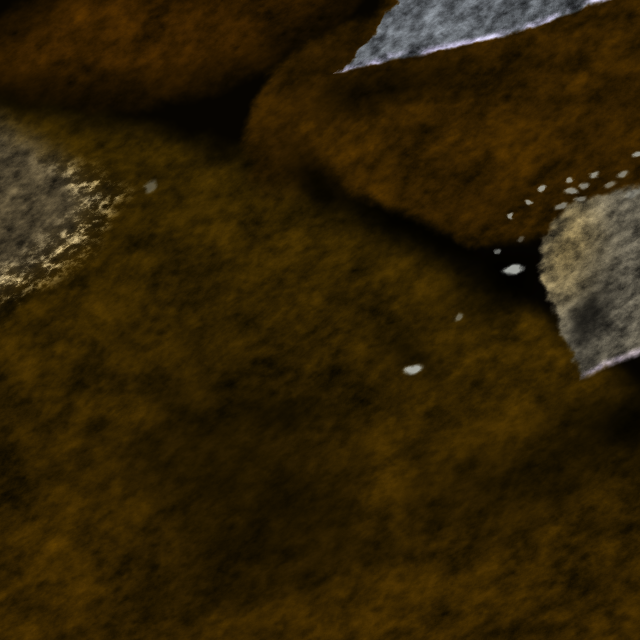
Write a WebGL 1 fragment shader that draws this texture.

```glsl
precision highp float;
uniform vec2 u_resolution;

float hash(vec2 p) {
  return fract(sin(dot(p, vec2(127.1, 311.7))) * 43758.5);
}
float noise(vec2 p) {
  vec2 i = floor(p), f = fract(p);
  f = f * f * (3.0 - 2.0 * f);
  return mix(mix(hash(i), hash(i + vec2(1, 0)), f.x),
             mix(hash(i + vec2(0, 1)), hash(i + vec2(1, 1)), f.x), f.y);
}
float fbm(vec2 p) {
  float sum = 0.0, amp = 0.5;
  for (int i = 0; i < 5; i++) {
    sum += amp * noise(p);
    p = mat2(1.6, 1.2, -1.2, 1.6) * p + 17.3;
    amp *= 0.6;
  }
  return sum;
}
// Signed distance to a line, positive on the left of a to b
float side(vec2 p, vec2 a, vec2 b) {
  vec2 d = normalize(b - a);
  return d.x * (p.y - a.y) - d.y * (p.x - a.x);
}
// Inside of a convex chain of four edges
float chain(vec2 p, vec2 a, vec2 b, vec2 c, vec2 d, vec2 e) {
  return min(min(side(p, a, b), side(p, b, c)), min(side(p, c, d), side(p, d, e)));
}
vec2 turn(vec2 p, float a) {
  float c = cos(a), s = sin(a);
  return vec2(c * p.x + s * p.y, c * p.y - s * p.x);
}
// Soft rotated ellipse, 1 at its centre
float blob(vec2 p, vec2 centre, vec2 radius, float angle) {
  vec2 q = turn(p - centre, angle) / radius;
  return exp(-dot(q, q));
}
float glint(vec2 p, vec2 centre, vec2 radius, float angle) {
  return smoothstep(0.15, 0.8, blob(p, centre, radius, angle));
}
float cover(float d, float soft) {
  return smoothstep(-soft, soft, d);
}

void main() {
  vec2 p = gl_FragCoord.xy / u_resolution;
  vec2 grain = turn(p, 0.55) * vec2(0.75, 1.3);
  float broad = fbm(p * 9.0 + 4.0), mid = fbm(grain * 26.0 + 31.0);
  float fine = fbm(grain * 80.0 + 9.0);
  vec2 rough = vec2(mid, fbm(p * 24.0 + 60.0)) - 0.57;
  vec2 q = p + 0.03 * rough;
  vec2 ripple = p + 0.012 * vec2(fine - 0.57, rough.y);
  float mottle = max(0.2, 0.93 + 0.8 * (broad - 0.57) + 0.95 * rough.x + 0.75 * (fine - 0.57));
  float grit = max(0.25, 1.0 + 0.9 * rough.x + 1.3 * (fine - 0.57));

  // Large submerged boulder
  vec3 silt = mix(vec3(0.215, 0.142, 0.008), vec3(0.19, 0.137, 0.009), p.y);
  float shade = 1.0 - 0.5 * blob(q, vec2(0.34, 0.30), vec2(0.19, 0.13), -0.3);
  shade *= 1.0 - 0.4 * blob(q, vec2(0.45, 0.15), vec2(0.22, 0.10), 0.4);
  shade *= 1.0 - 0.4 * blob(q, vec2(0.83, 0.26), vec2(0.22, 0.07), 0.3);
  shade *= 1.0 - 0.45 * blob(q, vec2(0.45, 0.36), vec2(0.06, 0.03), 0.0);
  shade *= 1.0 - 0.5 * blob(q, vec2(0.65, 0.44), vec2(0.055, 0.03), -0.5);
  shade += 0.35 * blob(q, vec2(0.21, 0.35), vec2(0.04, 0.03), 0.4);
  shade += 0.35 * blob(q, vec2(0.60, 0.23), vec2(0.03, 0.05), -0.3);
  float crest = 0.846 - 0.1 * p.x - 0.35 * p.x * p.x;
  vec3 col = vec3(0.022, 0.014, 0.003);
  col = mix(col, silt * mottle * shade, smoothstep(-0.025, 0.05, crest - q.y));

  // Small stone in the gap
  float stone = 1.0 - length(turn(q - vec2(0.53, 0.81), 0.95) / vec2(0.18, 0.125));
  col = mix(col, vec3(0.165, 0.102, 0.006) * mottle, cover(stone, 0.09) * smoothstep(0.66, 0.75, p.y));

  // Right boulder and the shadow below it
  float right = chain(q, vec2(0.527, 0.887), vec2(0.469, 0.805), vec2(0.56, 0.694),
                      vec2(0.742, 0.622), vec2(0.86, 0.635));
  float shadow = blob(q, vec2(0.63, 0.645), vec2(0.15, 0.035), -0.42);
  shadow = max(shadow, blob(q, vec2(0.78, 0.56), vec2(0.075, 0.05), 0.3));
  shadow = max(shadow, blob(q, vec2(0.50, 0.71), vec2(0.06, 0.03), -0.9));
  col *= 1.0 - 0.75 * shadow;
  float dim = 1.0 - 0.55 * blob(q, vec2(0.58, 0.86), vec2(0.16, 0.035), 0.2);
  col = mix(col, vec3(0.205, 0.128, 0.007) * mottle * dim, cover(right, 0.014));

  // Upper left boulder
  float dx = p.x - 0.19;
  float upper = min(q.y - 0.832 - mix(0.7, 1.2, step(0.0, dx)) * dx * dx, 0.97 + 0.7 * p.x - q.y);
  vec3 amber = vec3(0.205, 0.12, 0.006) * mottle * (0.45 + 0.55 * smoothstep(0.0, 0.09, upper));
  col = mix(col, amber, cover(upper, 0.014));

  // Pale left stone with a flecked wet edge
  float left = chain(q, vec2(0.0, 0.525), vec2(0.13, 0.615), vec2(0.183, 0.70),
                     vec2(0.08, 0.79), vec2(0.0, 0.825));
  float wet = 1.0 - 0.75 * blob(q, vec2(0.18, 0.68), vec2(0.045, 0.035), 0.7);
  col = mix(col, vec3(0.29, 0.255, 0.185) * grit * wet, cover(left - 0.02, 0.04) * 0.92);
  float fleck = smoothstep(0.5, 0.95, fine) * smoothstep(0.05, 0.0, abs(left - 0.015));
  col += vec3(0.6, 0.56, 0.46) * fleck * smoothstep(0.77, 0.70, p.y);

  // Grey wedge with a broken bright waterline
  vec2 tip = vec2(0.527, 0.887), bend = vec2(0.794, 0.945);
  float foot = min(side(ripple, tip, bend), side(ripple, bend, vec2(0.957, 1.0)));
  vec3 foam = vec3(0.42, 0.38, 0.48) * smoothstep(0.3, 0.7, mid);
  vec3 slate = vec3(0.35, 0.365, 0.38) * grit + foam * smoothstep(0.014, 0.002, foot);
  col = mix(col, slate, cover(min(foot, side(q, vec2(0.625, 1.0), tip)), 0.003));

  // Dark water and grey stone at the right edge
  col *= 1.0 - 0.8 * blob(q, vec2(0.99, 0.34), vec2(0.09, 0.05), 0.0);
  float brink = side(ripple, vec2(0.90, 0.408), vec2(1.0, 0.447));
  float grey = min(brink, chain(q, vec2(1.0, 0.711), vec2(0.898, 0.688), vec2(0.84, 0.629),
                                vec2(0.84, 0.59), vec2(0.905, 0.414)));
  vec3 rock = mix(vec3(0.34, 0.32, 0.27), vec3(0.46, 0.40, 0.26),
                  blob(q, vec2(0.885, 0.61), vec2(0.05, 0.09), -0.3)) * grit;
  rock *= 1.0 - 0.7 * blob(q, vec2(0.925, 0.505), vec2(0.025, 0.06), -0.3);
  col = mix(col, rock + foam * smoothstep(0.014, 0.002, brink), cover(grey, 0.006));

  // Scattered glints
  float spark = glint(ripple, vec2(0.802, 0.579), vec2(0.016, 0.007), 0.25);
  for (int i = 0; i < 16; i++) {
    float n = float(i), t = n / 15.0;
    vec2 r = vec2(hash(vec2(n, 3.7)), hash(vec2(n, 8.2)));
    vec2 c = vec2(0.79 + 0.2 * t, 0.6 + 0.125 * sqrt(t)) + 0.06 * (r - 0.4);
    spark = max(spark, glint(ripple, c, vec2(0.004 + 0.009 * r.x, 0.005), 0.3) * (0.3 + 0.6 * r.y));
  }
  spark = max(spark, glint(ripple, vec2(0.647, 0.422), vec2(0.016, 0.007), 0.2));
  spark = max(spark, 0.5 * glint(ripple, vec2(0.718, 0.506), vec2(0.01, 0.006), 0.4));
  spark = max(spark, 0.4 * glint(ripple, vec2(0.235, 0.708), vec2(0.012, 0.008), 0.7));
  col = mix(col, vec3(0.70, 0.71, 0.68), spark * 0.9);
  gl_FragColor = vec4(clamp(col, 0.0, 1.0), 1.0);
}
```
